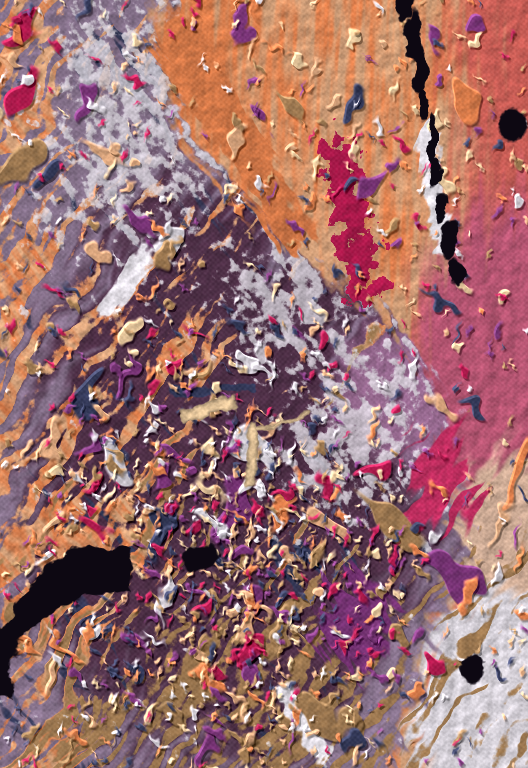
This texture is drawn by a Shadertoy shader. Its source:

```glsl
// Abstract painting: a plum field between orange and rose grounds, with pale
// scumble, thick daubs and black drips. Gradient noise tears the edges of soft
// masks; hashed grids scatter raised daubs lit from the upper left.
#define WARP .045
#define EDGE .0016
#define RELIEF .3
#define GRAIN .42
#define WEAVE .022
#define WEAVE_FREQ 900.
#define LIGHT vec2(-.0022, .003)

const vec3 PLUM = vec3(.31, .19, .28), MAUVE = vec3(.53, .45, .55),
  TAN = vec3(.83, .63, .48), ORANGE = vec3(.84, .48, .29),
  PALE = vec3(.8, .78, .81), ROSE = vec3(.7, .33, .44),
  SLATE = vec3(.2, .22, .34), CRIMSON = vec3(.66, .1, .29),
  VIOLET = vec3(.46, .2, .45), OCHRE = vec3(.6, .46, .31),
  CREAM = vec3(.86, .74, .58), BLACK = vec3(.05, .03, .07);

vec2 hash2(vec2 c) {
  c = vec2(dot(c, vec2(127.1, 311.7)), dot(c, vec2(269.5, 183.3)));
  return fract(sin(c) * 43758.5);
}
float corner(vec2 cell, vec2 f, vec2 o) {
  return dot(hash2(cell + o) * 2. - 1., f - o);
}
float gnoise(vec2 p) {
  vec2 i = floor(p), f = fract(p), u = f * f * (3. - 2. * f), e = vec2(0, 1);
  return 1.4 * mix(mix(corner(i, f, e.xx), corner(i, f, e.yx), u.x),
                   mix(corner(i, f, e.xy), corner(i, f, e.yy), u.x), u.y);
}
float fbm(vec2 p) {
  float sum = 0., amp = .5;
  for (int i = 0; i < 4; i++, amp *= .5) {
    sum += amp * gnoise(p);
    p = mat2(1.6, 1.2, -1.2, 1.6) * p + 3.7;
  }
  return sum;
}
vec2 warp(vec2 p, float freq) {
  return vec2(fbm(p * freq), fbm(p * freq + 9.));
}
vec2 turn(vec2 p, float a) {
  return mat2(cos(a), -sin(a), sin(a), cos(a)) * p;
}
// Bristle marks running along an angle
float bristle(vec2 p, float angle, float freq) {
  vec2 q = turn(p, angle) * freq;
  return .65 * gnoise(q * vec2(.1, 1)) + .4 * gnoise(q * vec2(.22, 2.3) + 7.);
}
// Positive inside: ellipse (centre, radii) and thick segment (two ends)
float blob(vec2 p, vec4 e) { return 1. - length((p - e.xy) / e.zw); }
float stroke(vec2 p, vec4 s, float width) {
  vec2 d = s.zw - s.xy, q = p - s.xy;
  return width - length(q - d * clamp(dot(q, d) / dot(d, d), 0., 1.));
}
float cover(float d, float soft) { return smoothstep(-soft, soft, d); }
void lay(inout vec3 col, vec3 paint, float d, float soft) {
  col = mix(col, paint, cover(d, soft));
}

// Scattered daubs: colour and coverage, densest low in the plum
vec4 daubs(vec2 p, float cells) {
  vec3 tubes[8] = vec3[8](CREAM, ORANGE, PALE, VIOLET, SLATE, TAN, CRIMSON, OCHRE);
  vec2 q = p * cells, home = floor(q);
  q += .35 * vec2(gnoise(q * 2.3), gnoise(q * 2.3 + 17.));
  vec4 paint = vec4(0);
  for (int k = 0; k < 9; k++) {
    vec2 cell = home + vec2(k % 3 - 1, k / 3 - 1);
    vec2 h = hash2(cell + cells), g = hash2(cell - cells * 3.);
    vec2 c = cell + .25 + .5 * h, r = vec2(.22 + .38 * g.x, .09 + .13 * h.y);
    float amount = .15 + .75 * max(0., blob(c / cells, vec4(.3, .27, .3, .36)));
    float angle = (h.x < .5 ? .55 : -1.4) + .9 * g.x;
    float a = cover(blob(turn(q - c, angle), vec4(0, 0, r)) * r.y / cells, EDGE);
    if (g.y < amount && a > paint.a)
      paint = vec4(tubes[int(fract(h.x * 17. + g.x * 5.) * 7.99)], a);
  }
  return paint;
}

void mainImage(out vec4 fragColor, in vec2 fragCoord) {
  vec2 p = fragCoord / iResolution.y;
  vec2 w = p + WARP * warp(p, 9.), t = p + .016 * warp(p, 38.);
  float cloud = fbm(p * 6. + 2.), speck = fbm(p * 55.);
  float up = bristle(p, 1.53, 75.), rise = bristle(w, .95, 60.), fall = bristle(w, -.95, 65.);

  // Orange, rose and white grounds
  vec3 col = mix(TAN, ORANGE, cover(up + cloud, .35));
  lay(col, vec3(.77, .36, .33), w.x + .08 * up - .6, .05);
  lay(col, ROSE, blob(w, vec4(.68, .52, .15, .22)) + .4 * up, .25);
  lay(col, mix(TAN, PALE, .35), blob(w, vec4(.67, .3, .13, .12)) + .6 * rise, .2);
  lay(col, PALE + .04, blob(w, vec4(.66, .07, .13, .16)) + .4 * rise, .1);

  // Mauve field with its plum heart
  float rim = .22 + .37 * smoothstep(0., .48, .9 - p.y) - .07 * smoothstep(0., .3, .3 - p.y);
  float field = cover(rim - w.x + .05 * fall + .04 * speck, .012);
  vec3 body = MAUVE;
  lay(body, PLUM, blob(w, vec4(.28, .37, .29, .42)) + .5 * rise + .4 * cloud - .06, .16);
  lay(body, SLATE, fall + cloud - .32 - .5 * abs(p.x - .15), .12);
  lay(body, vec3(.6, .42, .57), blob(w, vec4(.53, .49, .11, .09)) + .3 * fall, .3);
  col = mix(col, body, field);

  // Orange and ochre scrapes, then pale scumble
  float sky = blob(w, vec4(.17, .86, .15, .24));
  float scrape = rise + .6 * cloud + .4 * speck + .08 - 1.1 * p.x - .3 * max(sky, 0.);
  col = mix(col, mix(TAN, ORANGE, cover(fall, .3)), field * cover(scrape, .07));
  lay(col, OCHRE, rise + .5 * speck + .3 * blob(w, vec4(.3, .08, .36, .2)) - .22, .09);
  float chalk = max(blob(w, vec4(.47, .43, .13, .16)), blob(w, vec4(.38, .6, .14, .12)));
  chalk = max(max(chalk, sky), -.4);
  col = mix(col, PALE, .85 * field * cover(speck + .6 * fall + .5 * chalk - .27, .11));

  // Broad knife strokes
  lay(col, ORANGE * .95, stroke(t, vec4(.235, .95, .385, .7), .026) + .03 * fall, .004);
  lay(col, CRIMSON, stroke(t, vec4(.44, .8, .475, .63), .022) + .06 * speck, EDGE);
  lay(col, CRIMSON + .08, blob(t, vec4(.575, .37, .05, .07)) + 1.5 * rise - .2, .15);
  lay(col, VIOLET, blob(t, vec4(.46, .19, .05, .06)) + 1.2 * fall, .1);
  lay(col, SLATE, stroke(t, vec4(.23, .49, .33, .495), .006), EDGE);
  float white = max(stroke(t, vec4(.14, .6, .19, .68), .01), stroke(t, vec4(.37, .1, .42, .02), .011));
  white = max(white, stroke(t, vec4(.555, .83, .575, .68), .013));
  lay(col, PALE + .1, white + .02 * rise, .003);

  // Raised daubs, coarse to fine, with lit rims and cast shade
  for (float cells = 11.; cells < 75.; cells *= 1.85) {
    vec4 d = daubs(p, cells);
    col = mix(col, d.rgb, d.a);
    col += RELIEF * (d.a - daubs(p + LIGHT, cells).a) * (.3 + col);
  }
  float rope = max(stroke(t, vec4(.24, .46, .3, .475), .008), stroke(t, vec4(.325, .37, .33, .44), .007));
  rope = max(rope, stroke(t, vec4(.33, .44, .4, .46), .003));
  lay(col, CREAM * (.75 + .3 * cover(rope - .003, .003)), rope, EDGE);

  // Surface relief and canvas weave
  col *= 1. + GRAIN * (speck - fbm((p + LIGHT) * 55.)) + .18 * speck + .12 * up;
  col += WEAVE * sin(p.x * WEAVE_FREQ) * sin(p.y * WEAVE_FREQ);

  // Black arc, splats and a chain of drips
  float ink = .017 + .05 * cloud - abs(length(t - vec2(.15, .1)) - .155);
  ink = min(ink, min(.17 - t.x, t.y - .09));
  float splat = max(blob(t, vec4(.667, .836, .02, .021)), blob(t, vec4(.26, .272, .022, .017)));
  splat = max(splat, blob(t, vec4(.615, .13, .016, .019)));
  for (float i = 0.; i < 9.; i++) {
    vec2 h = hash2(vec2(i, 4));
    vec2 c = vec2(.525 + .0082 * i + .006 * h.x, .995 - .044 * i);
    splat = max(splat, blob(t, vec4(c, .006 + .007 * h.y, .014 + .022 * h.x)));
  }
  lay(col, BLACK, max(ink, .015 * splat), EDGE);
  fragColor = vec4(clamp(col, 0., 1.), 1);
}
```
